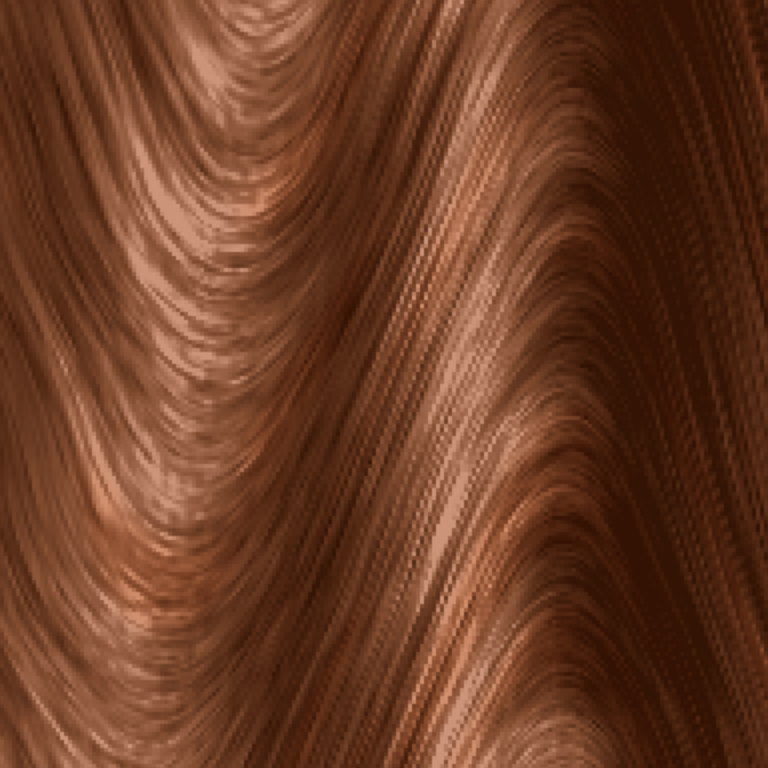
Give the GLSL for this texture, as a WebGL 2 fragment shader.

```glsl
#version 300 es
precision highp float;
// Glossy brown hair combed into deep waves, lit along the slopes, in a fine mosaic grain.

uniform vec2 u_resolution;
out vec4 fragColor;

// Mosaic grain: cells per canvas side, and softness of the cell borders
const float MOSAIC_CELLS = 192.0;
const float MOSAIC_SOFTNESS = 0.3;

// Strand flow: steepness on each side of the trough and the crest
const float TROUGH_BEND = 4.2;
const float CREST_BEND = 6.6;
const float FLOW_TILT = 4.2;
const float BEND_RADIUS = 0.17;
const float FLOW_WARP = 0.025;

// Strand detail, in cells per canvas height
const float FINE_FREQ = 185.0;
const float LOCK_FREQ = 13.0;
const float TRESS_FREQ = 52.0;
const float FINE_CONTRAST = 0.45;
const float TRESS_CONTRAST = 0.24;
const float LOCK_CONTRAST = 0.18;
const float GRAIN_CONTRAST = 0.24;

// Light
const float BASE_TONE = 0.28;
const float TROUGH_LIGHT = 0.52;
const float CREST_LIGHT = 0.56;
const float SHADOW_DEPTH = 0.29;
const float COPPER_AMOUNT = 0.07;

// Colours from shadow to shine
const vec3 HAIR[6] = vec3[6](
  vec3(0.20, 0.075, 0.015), vec3(0.31, 0.15, 0.07), vec3(0.40, 0.22, 0.13),
  vec3(0.51, 0.30, 0.19), vec3(0.62, 0.40, 0.29), vec3(0.80, 0.58, 0.47));

float hash(ivec2 cell) {
  uvec2 q = uvec2(cell) * uvec2(1597334673u, 3812015801u);
  uint n = (q.x ^ q.y) * 1597334673u;
  n = (n ^ (n >> 15)) * 2246822519u;
  n ^= n >> 13;
  return float(n >> 8) / 16777216.0;
}

float noise(vec2 p) {
  ivec2 i = ivec2(floor(p));
  vec2 f = fract(p);
  f = f * f * (3.0 - 2.0 * f);
  float low = mix(hash(i), hash(i + ivec2(1, 0)), f.x);
  float high = mix(hash(i + ivec2(0, 1)), hash(i + ivec2(1, 1)), f.x);
  return mix(low, high, f.y);
}

float softAbs(float d) {
  return sqrt(d * d + BEND_RADIUS * BEND_RADIUS);
}

float bump(float d, float width) {
  d /= width;
  return exp(-d * d);
}

// Octaves blended by stretch, so the width stays even as the flow bends
float evenNoise(float along, float across, float freq, float stretch) {
  float level = log2(freq / pow(stretch, 0.75));
  float octave = exp2(floor(level));
  float t = fract(level);
  float coarse = noise(vec2(along, across * octave) + 31.0) - 0.5;
  float fine = noise(vec2(along, across * octave * 2.0) + 31.0) - 0.5;
  return mix(coarse, fine, t) / sqrt(t * t + (1.0 - t) * (1.0 - t));
}

vec3 hairColor(float tone) {
  float s = clamp(tone, 0.0, 1.0) * 5.0;
  int i = min(int(s), 4);
  return mix(HAIR[i], HAIR[i + 1], s - float(i));
}

vec3 shadeHair(vec2 p) {
  float trough = 0.30 + 0.15 * p.y;
  float crest = 0.745 + 0.02 * p.y;

  // Each strand follows a line of constant "across"
  float x = p.x + FLOW_WARP * (noise(p * vec2(2.5, 3.0) + 5.0) - 0.5);
  float nearTrough = softAbs(x - trough);
  float nearCrest = softAbs(x - crest);
  float height = TROUGH_BEND * nearTrough - CREST_BEND * nearCrest - FLOW_TILT * x;
  float slope = TROUGH_BEND * (x - trough) / nearTrough
              - CREST_BEND * (x - crest) / nearCrest - FLOW_TILT;
  float across = p.y - height + 0.07 * noise(p * 4.0 + 17.0);
  float stretch = length(vec2(1.0, slope));

  // Locks, tresses, fine hairs and broken glints
  float lock = noise(vec2(x * 3.0, across * LOCK_FREQ) + 11.0) - 0.5;
  float tress = noise(vec2(x * 9.0, across * TRESS_FREQ) + 23.0) - 0.5;
  float hair = evenNoise(x * 22.0, across, FINE_FREQ, stretch);
  float grain = evenNoise(x * 90.0 + 400.0, across, FINE_FREQ * 0.8, stretch);

  // Light on the slopes, shadow behind them, with streaky edges
  float edge = x + 0.10 * lock + 0.06 * tress;
  float patches = 0.70 + 0.60 * noise(p * vec2(5.0, 7.0) + 3.0);
  float shine = TROUGH_LIGHT * bump(edge - trough + 0.17 - 0.05 * p.y, 0.14)
              + CREST_LIGHT * bump(edge - crest + 0.13, 0.09);
  float arch = 0.4 * bump(p.x - 0.75, 0.07) * bump(p.y - 0.01, 0.06);
  float shadow = bump(edge - crest - 0.09, 0.14)
               + 0.65 * bump(edge - trough - 0.04, 0.08);
  float tone = BASE_TONE + shine * patches + arch - SHADOW_DEPTH * shadow;

  // Strands stand out more where the light falls
  float glow = 0.45 + 0.75 * clamp(tone, 0.0, 1.0);
  tone += glow * (LOCK_CONTRAST * lock + TRESS_CONTRAST * tress
        + FINE_CONTRAST * hair + GRAIN_CONTRAST * grain);

  // Copper tint drifting along the tresses
  float copper = COPPER_AMOUNT * smoothstep(0.5, 0.85,
      noise(vec2(x * 5.0, across * 9.0) + 53.0));
  return hairColor(tone) * (1.0 + copper * vec3(0.4, -0.6, -1.6));
}

void main() {
  // Blend the four nearest mosaic cells across soft borders
  vec2 q = gl_FragCoord.xy / u_resolution * MOSAIC_CELLS - 0.5;
  vec2 corner = floor(q);
  vec2 w = smoothstep(0.5 - MOSAIC_SOFTNESS, 0.5 + MOSAIC_SOFTNESS, q - corner);
  vec3 color = vec3(0.0);
  for (int k = 0; k < 4; k++) {
    vec2 o = vec2(k & 1, k >> 1);
    vec2 share = mix(1.0 - w, w, o);
    color += share.x * share.y * shadeHair((corner + o + 0.5) / MOSAIC_CELLS);
  }
  fragColor = vec4(color, 1.0);
}
```
